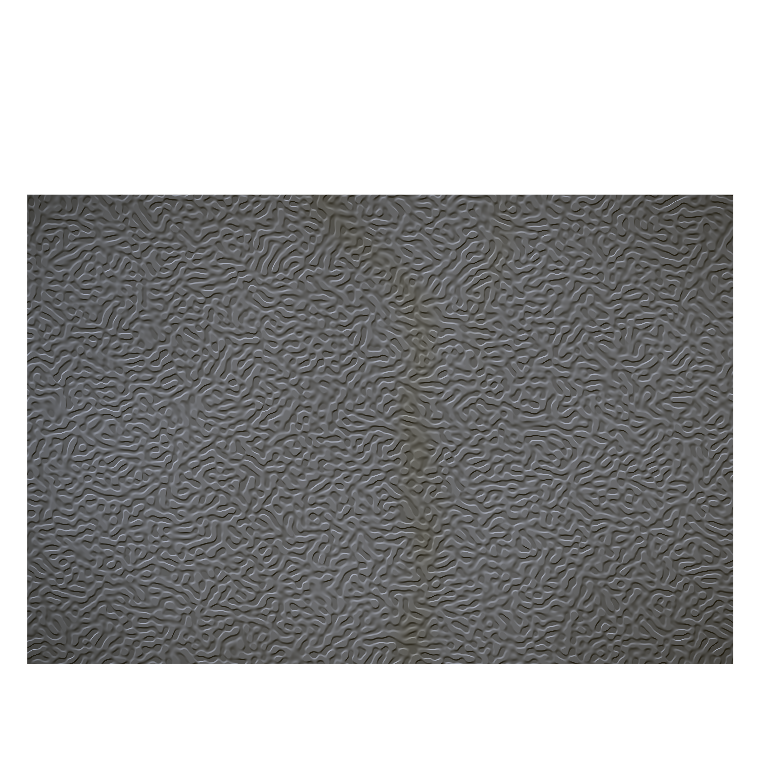
Write a Shadertoy shader that draws this texture.

```glsl
// Pebbled grey embossed sheet with faint brown streaks, framed on white.
#define PANEL_CENTER vec2(0.495, 0.441)
#define PANEL_HALF vec2(0.4596, 0.3055)
#define GRAIN_FREQ vec2(66.0, 76.0)
#define BASE_GREY 0.388
#define RELIEF 0.034
#define HEIGHT_TONE 0.05
#define LIGHT_DIR vec2(-0.28, 0.96)
#define TINT 0.26
#define STAIN_STRENGTH 0.75

const float TAU = 6.2831853;

float hash(vec2 p) {
    return fract(sin(dot(p, vec2(127.1, 311.7))) * 43758.5453);
}

float valueNoise(vec2 p) {
    vec2 i = floor(p), f = fract(p);
    f = f * f * (3.0 - 2.0 * f);
    return mix(mix(hash(i), hash(i + vec2(1, 0)), f.x),
               mix(hash(i + vec2(0, 1)), hash(i + vec2(1, 1)), f.x), f.y);
}

// Sum of windowed waves in random directions: x = value, yz = gradient
vec3 waveNoise(vec2 p) {
    const float falloff = 1.2;
    vec2 cell = floor(p);
    vec3 sum = vec3(0.0);
    for (int y = -2; y <= 2; y++)
    for (int x = -2; x <= 2; x++) {
        vec2 id = cell + vec2(x, y);
        vec2 d = p - id - vec2(hash(id), hash(id + 37.2));
        float angle = TAU * hash(id + 71.9);
        float phase = TAU * hash(id + 113.5);
        vec2 k = TAU * mix(0.85, 1.15, hash(id + 159.3)) * vec2(cos(angle), sin(angle));
        float window = exp(-falloff * dot(d, d));
        float theta = dot(k, d) + phase;
        float wave = cos(theta);
        sum += window * vec3(wave, -k * sin(theta) - 2.0 * falloff * d * wave);
    }
    return sum;
}

// Flat-bottomed pits between rounded ridges: x = height, yz = slope
vec3 emboss(vec2 uv) {
    const float low = -0.85, high = 0.65;
    vec3 n = waveNoise(uv * GRAIN_FREQ);
    float t = clamp((n.x - low) / (high - low), 0.0, 1.0);
    float steepness = 6.0 * t * (1.0 - t) / (high - low);
    return vec3(t * t * (3.0 - 2.0 * t), steepness * n.yz);
}

// Vertical wavering streaks, broken up by noise
float stains(vec2 uv) {
    float sway = 0.05 * (valueNoise(vec2(2.0, uv.y * 7.0)) - 0.5);
    float lean = 0.09 * smoothstep(0.6, 0.76, uv.y);
    float mainStreak = exp(-pow((uv.x - 0.53 - sway + lean) / 0.028, 2.0));
    float sideStreak = exp(-pow((uv.x - 0.635 + sway) / 0.02, 2.0))
                     * smoothstep(0.3, 0.65, uv.y);
    float patches = 0.3 + 0.7 * valueNoise(uv * vec2(38.0, 17.0));
    return (mainStreak + 0.55 * sideStreak) * patches;
}

float panelMask(vec2 uv) {
    vec2 d = abs(uv - PANEL_CENTER) - PANEL_HALF;
    float pixel = 1.0 / iResolution.y;
    return 1.0 - smoothstep(-0.5 * pixel, 0.5 * pixel, max(d.x, d.y));
}

void mainImage(out vec4 fragColor, in vec2 fragCoord) {
    vec2 uv = fragCoord / iResolution.xy;
    vec2 q = (uv - PANEL_CENTER) / PANEL_HALF;

    // Relief lit from above, with softer contrast toward the lens edges
    vec3 relief = emboss(uv);
    float slopeLight = -dot(relief.yz, LIGHT_DIR);
    float grey = BASE_GREY + RELIEF * slopeLight + HEIGHT_TONE * (relief.x - 0.55);
    grey += 0.03 * (valueNoise(uv * 9.0) - 0.5);
    float r2 = dot(q, q);
    grey *= 1.06 - 0.07 * r2 - 0.05 * r2 * r2;
    grey = clamp(grey, 0.12, 0.68);

    // Cool highlights, warm shadows, cooler left side
    float cool = TINT * (grey - 0.38);
    vec3 sheet = vec3(grey, grey + 0.25 * cool, grey + cool);
    sheet += vec3(-0.006, 0.0, 0.012) * smoothstep(0.3, 1.0, -q.x);

    // Brown staining
    float stain = STAIN_STRENGTH * stains(uv);
    sheet *= mix(vec3(1.0), vec3(0.9, 0.87, 0.75), stain);

    fragColor = vec4(mix(vec3(1.0), sheet, panelMask(uv)), 1.0);
}
```
